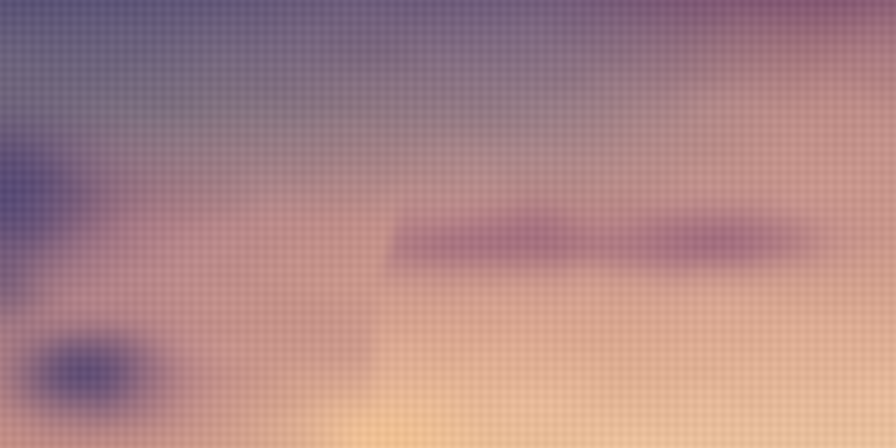
Reproduce this background procedurally as a Shadertoy shader.

```glsl
// Blurred dusk sky: violet clouds above a peach horizon, under a fine weave.
// Three vertical colour ramps are blended across the width, then soft
// elliptical clouds, a slanted cloud edge and a low glow are laid on top.

#define WEAVE_COUNT 48.0
#define WEAVE_DEPTH 0.024
#define MOTTLE_DEPTH 0.035
#define EDGE_SOFTNESS 0.025
#define INDIGO vec3(0.31, 0.27, 0.45)
#define MAUVE vec3(0.58, 0.37, 0.48)
#define ROSE vec3(0.72, 0.52, 0.51)
#define GLOW vec3(0.97, 0.78, 0.57)

float hash(vec2 p) {
    return fract(sin(dot(p, vec2(127.1, 311.7))) * 43758.5453);
}

float valueNoise(vec2 p) {
    vec2 cell = floor(p), f = fract(p);
    f = f * f * (3.0 - 2.0 * f);
    return mix(mix(hash(cell), hash(cell + vec2(1, 0)), f.x),
               mix(hash(cell + vec2(0, 1)), hash(cell + vec2(1, 1)), f.x), f.y);
}

float fbm(vec2 p) {
    float sum = 0.0, weight = 0.5;
    for (int i = 0; i < 4; i++) {
        sum += weight * valueNoise(p);
        p = p * 2.03 + 17.0;
        weight *= 0.5;
    }
    return sum;
}

// Soft elliptical cloud, 1 at its centre.
float cloud(vec2 p, vec2 centre, vec2 radius) {
    vec2 d = (p - centre) / radius;
    return exp(-dot(d, d));
}

// Ramp through five evenly spaced colours, from the top down.
vec3 ramp(float depth, vec3 a, vec3 b, vec3 c, vec3 d, vec3 e) {
    float t = depth * 4.0;
    vec3 col = mix(a, b, clamp(t, 0.0, 1.0));
    col = mix(col, c, clamp(t - 1.0, 0.0, 1.0));
    col = mix(col, d, clamp(t - 2.0, 0.0, 1.0));
    return mix(col, e, clamp(t - 3.0, 0.0, 1.0));
}

vec3 skyGradient(vec2 p) {
    float depth = 1.0 - p.y;
    vec3 left = ramp(depth, vec3(0.36, 0.33, 0.47), vec3(0.48, 0.44, 0.50),
        vec3(0.68, 0.50, 0.53), vec3(0.75, 0.55, 0.54), vec3(0.78, 0.57, 0.53));
    vec3 middle = ramp(depth, vec3(0.44, 0.37, 0.49), vec3(0.58, 0.48, 0.52),
        vec3(0.78, 0.58, 0.55), vec3(0.85, 0.65, 0.56), vec3(0.92, 0.75, 0.60));
    vec3 right = ramp(depth, vec3(0.58, 0.40, 0.47), vec3(0.74, 0.55, 0.53),
        vec3(0.80, 0.60, 0.55), vec3(0.87, 0.68, 0.58), vec3(0.92, 0.76, 0.62));
    vec3 col = mix(left, middle, smoothstep(0.1, 1.05, p.x));
    return mix(col, right, smoothstep(1.1, 1.9, p.x));
}

void mainImage(out vec4 fragColor, in vec2 fragCoord) {
    // Canvas units: x runs 0 to 2, y runs 0 to 1.
    vec2 p = fragCoord / iResolution.xy * vec2(2.0, 1.0);
    float mottle = fbm(p * vec2(5.0, 9.0)) - 0.47;
    vec2 q = p + 0.035 * vec2(mottle, fbm(p * 6.0 + 31.0) - 0.47);

    vec3 col = skyGradient(q);

    // Violet fringe along the top right.
    col = mix(col, vec3(0.45, 0.28, 0.43), 0.5 * cloud(q, vec2(1.75, 1.03), vec2(0.45, 0.08)));

    // Dark clouds on the left, each with a mauve halo.
    col = mix(col, MAUVE, 0.3 * cloud(q, vec2(0.14, 0.55), vec2(0.24, 0.16)));
    col = mix(col, INDIGO, 0.9 * cloud(q, vec2(0.01, 0.57), vec2(0.19, 0.17)));
    col = mix(col, INDIGO, 0.4 * cloud(q, vec2(0.0, 0.36), vec2(0.08, 0.10)));
    col = mix(col, MAUVE, 0.5 * cloud(q, vec2(0.25, 0.165), vec2(0.22, 0.12)));
    col = mix(col, INDIGO, 0.8 * cloud(q, vec2(0.185, 0.165), vec2(0.15, 0.09)));

    // Slanted edge dividing the rosy left from the peach right.
    float edgeX = 0.84 + 0.27 * max(q.y - 0.36, 0.0);
    float rightSide = smoothstep(-EDGE_SOFTNESS, EDGE_SOFTNESS, q.x - edgeX);
    float rosyBank = cloud(q, vec2(0.74, 0.24), vec2(0.22, 0.11));
    col = mix(col, ROSE, 0.4 * rosyBank * (1.0 - rightSide));

    // Long mauve band, firmer below and cut at its left end by the edge.
    vec2 b = vec2(q.x, q.y < 0.45 ? 0.45 + 1.15 * (q.y - 0.45) : q.y);
    float band = 0.62 * cloud(b, vec2(1.08, 0.455), vec2(0.32, 0.075));
    band += 0.15 * cloud(b, vec2(1.20, 0.51), vec2(0.07, 0.06));
    band += 0.68 * cloud(b, vec2(1.61, 0.465), vec2(0.23, 0.08));
    col = mix(col, MAUVE, min(band, 0.85) * rightSide);

    // Warm glow near the bottom.
    col = mix(col, GLOW, 0.6 * cloud(q, vec2(0.87, 0.02), vec2(0.15, 0.10)));

    // Faint mottling and woven dots.
    vec2 weave = cos(6.28318 * WEAVE_COUNT * p);
    col += MOTTLE_DEPTH * mottle + WEAVE_DEPTH * 0.5 * (weave.x + weave.y);
    fragColor = vec4(clamp(col, 0.0, 1.0), 1.0);
}
```
